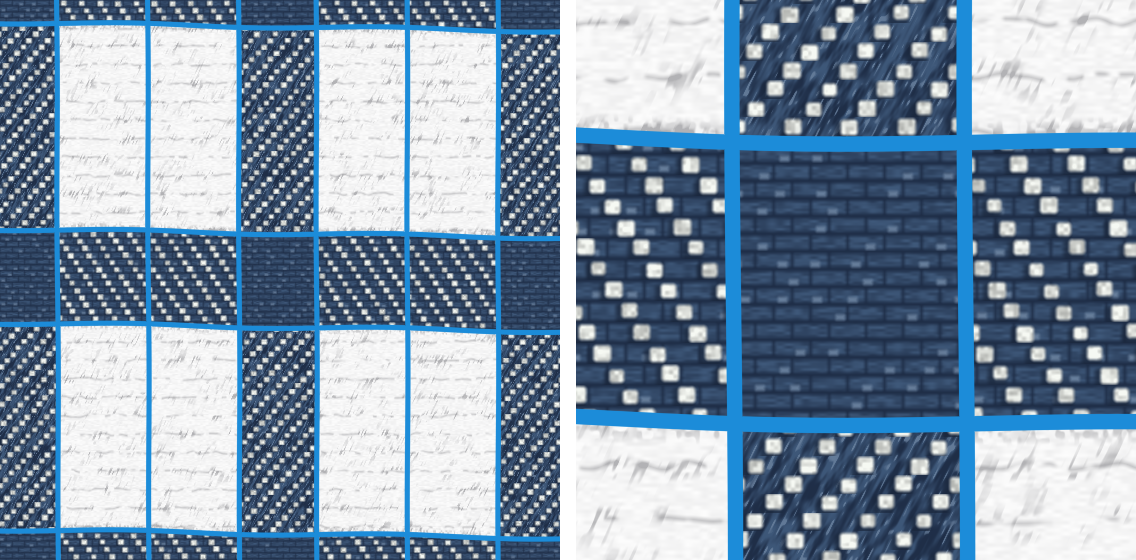
Left: the whole. Right: its middle third, enlarged.
This texture is drawn by a WebGL 2 fragment shader. Its source:

```glsl
#version 300 es
precision highp float;
// Woven navy and white check cloth, its panels outlined by slightly bent blue lines.
uniform vec2 u_resolution;
out vec4 fragColor;

const vec3 NAVY = vec3(0.12, 0.18, 0.28);
const vec3 DENIM = vec3(0.24, 0.34, 0.47);
const vec3 SPECK = vec3(0.46, 0.55, 0.66);
const vec3 COTTON = vec3(0.91, 0.92, 0.90);
const vec3 WHITE = vec3(0.99);
const vec3 GREY = vec3(0.70, 0.70, 0.71);
const vec3 LINE = vec3(0.11, 0.55, 0.85);

// Lengths are percent of the canvas.
const vec2 PERIOD = vec2(46.35, 53.65);
const vec2 BAND = vec2(13.85, 16.75);
const vec2 START = vec2(-3.75, -12.75);
const float LINE_HALF = 0.46;

float hash(vec2 p) {
  vec3 q = fract(vec3(p.xyx) * 0.1031);
  q += dot(q, q.yzx + 33.33);
  return fract((q.x + q.y) * q.z);
}

float noise(vec2 p) {
  vec2 i = floor(p), f = fract(p);
  f = f * f * (3.0 - 2.0 * f);
  return mix(mix(hash(i), hash(i + vec2(1, 0)), f.x),
             mix(hash(i + vec2(0, 1)), hash(i + vec2(1, 1)), f.x), f.y);
}

float cover(float d, float soft) {
  return 1.0 - smoothstep(-soft, soft, d);
}

float box(vec2 p, vec2 halfSize, float radius) {
  vec2 q = abs(p) - halfSize + radius;
  return length(max(q, 0.0)) + min(max(q.x, q.y), 0.0) - radius;
}

// Signed distance to a repeating band, negative inside.
float bandDistance(float x, float period, float width) {
  return abs(mod(x - 0.5 * width + 0.5 * period, period) - 0.5 * period) - 0.5 * width;
}

// Navy ground: short threads laid in rows, with dark gaps and pale specks.
vec3 plainWeave(vec2 p, float rowHeight, float px) {
  float row = floor(p.y / rowHeight);
  float x = p.x + 1.1 * row;
  vec2 size = vec2(2.2, rowHeight);
  vec2 id = vec2(floor(x / size.x), row);
  vec2 local = (fract(vec2(x, p.y) / size) - 0.5) * size;
  float thread = cover(box(local, 0.5 * size - vec2(0.08, 0.15), 0.15), 0.12 + px);
  float fibre = noise(p * vec2(2.0, 6.0));
  vec3 color = mix(NAVY, DENIM, thread * (0.45 + 0.6 * fibre));
  vec2 offset = vec2(0.7 * hash(id + 3.0), 0.25);
  float speck = cover(box(local - offset, vec2(0.28, 0.17), 0.1), 0.1 + px);
  return mix(color, SPECK, speck * step(0.6, hash(id)) * 0.75);
}

// Navy ground of steep slanted fibres.
vec3 slantedFibres(vec2 p) {
  float streak = noise(vec2((p.x + 0.55 * p.y) * 2.6, p.y * 0.8));
  float fine = noise(vec2((p.x + 0.5 * p.y) * 6.0, p.y * 1.8));
  vec3 color = mix(NAVY, DENIM, smoothstep(0.2, 0.75, 0.6 * streak + 0.4 * fine));
  return mix(color, SPECK, 0.65 * smoothstep(0.72, 0.92, fine));
}

// Pale stitches stepping diagonally over a ground colour.
vec3 twill(vec3 ground, vec2 p, vec2 pitch, float lean, float px) {
  float row = floor(p.y / pitch.y);
  float x = p.x - lean * row;
  vec2 id = vec2(floor(x / pitch.x), row);
  vec2 local = (fract(vec2(x, p.y) / pitch) - 0.5) * pitch;
  local += 0.22 * (vec2(hash(id), hash(id + 7.0)) - 0.5);
  vec2 stitch = vec2(0.47, 0.43) + 0.12 * (hash(id + 19.0) - 0.5);
  float shadow = cover(box(local - vec2(-0.18, 0.2), stitch + 0.16, 0.25), 0.2);
  vec3 color = mix(ground, 0.8 * NAVY, 0.65 * shadow);
  float wear = 0.72 + 0.28 * noise(p * 4.0) + 0.14 * (hash(id + 31.0) - 0.5);
  return mix(color, COTTON * min(wear + 0.1, 1.06), cover(box(local, stitch, 0.22), 0.1 + px));
}

// White cloth: broken grey ribs, slanted creases and frayed panel edges.
vec3 whiteWeave(vec2 p, float edge, float px) {
  float ribHeight = 3.3;
  float y = p.y + 0.5 * (noise(vec2(p.x * 0.7, floor(p.y / ribHeight))) - 0.5);
  float rib = abs(fract(y / ribHeight) - 0.5) * ribHeight;
  float dash = cover(rib - 0.12, 0.14 + px) * smoothstep(0.25, 0.65, noise(p * vec2(1.3, 0.9)));
  float crease = noise(vec2((p.x + 0.45 * p.y) * 3.8, p.y * 1.1));
  float patches = smoothstep(0.4, 0.8, noise(vec2(p.x * 0.55 + p.y * 0.2, p.y * 0.75)));
  float slant = smoothstep(0.5, 0.85, crease) * patches * (0.3 + 0.5 * cover(rib - 0.7, 0.5));
  float fray = cover(edge - 1.0, 0.6) * smoothstep(0.35, 0.8, noise(p * vec2(3.5, 2.5)));
  float grain = 0.18 * noise(p * vec2(2.0, 4.5));
  return mix(WHITE, GREY, min(0.7 * dash + slant + 0.6 * fray + grain, 1.0));
}

// Slow bends that keep the check from being perfectly square.
vec2 bend(vec2 p) {
  return vec2(0.004 * p.y * (1.0 - 0.01 * p.x) + 0.08 * sin(p.y * 0.12),
              0.0155 * p.x + 0.27 * sin((p.x - 34.5) * 0.1356));
}

void main() {
  float scale = 100.0 / min(u_resolution.x, u_resolution.y);
  vec2 p = vec2(gl_FragCoord.x, u_resolution.y - gl_FragCoord.y) * scale;
  vec2 q = p - bend(p) - START;
  vec2 band = vec2(bandDistance(q.x, PERIOD.x, BAND.x), bandDistance(q.y, PERIOD.y, BAND.y));

  // Panel cloth follows from which navy bands cross here.
  vec3 color;
  if (band.x < 0.0 && band.y < 0.0) color = plainWeave(p, 1.05, scale);
  else if (band.x < 0.0) color = twill(slantedFibres(p), p, vec2(3.3, 1.12), -1.05, scale);
  else if (band.y < 0.0) color = twill(plainWeave(p, 1.25, scale), p, vec2(3.25, 1.25), 0.85, scale);
  else color = whiteWeave(p, band.y, scale);

  // Outlines on band edges, plus one down the middle of each white panel.
  float middle = abs(0.5 * (PERIOD.x - BAND.x) - band.x);
  float outline = min(min(abs(band.x), abs(band.y)), middle) - LINE_HALF;
  fragColor = vec4(mix(color, LINE, cover(outline, 0.7 * scale)), 1.0);
}
```
